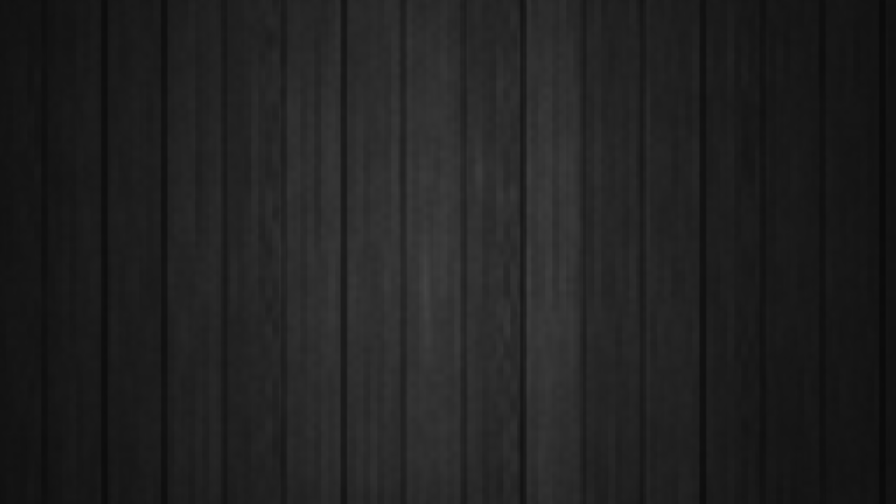
Give the GLSL for this texture, as a Shadertoy shader.

```glsl
// Dark vertical wood planks with coarse grain and a soft central glow.

float hash(vec2 p) {
    return fract(sin(dot(p, vec2(127.1, 311.7))) * 43758.5453);
}

float noise(vec2 p) {
    vec2 i = floor(p), f = fract(p);
    f = f * f * (3.0 - 2.0 * f);
    return mix(mix(hash(i), hash(i + vec2(1, 0)), f.x),
               mix(hash(i + vec2(0, 1)), hash(i + vec2(1, 1)), f.x), f.y);
}

// Narrow columns with softened sides, varying smoothly along their length
float grain(vec2 uv, float columns, float rows) {
    float x = uv.x * columns, cell = floor(x);
    float side = smoothstep(0.8, 1.0, x - cell);
    float a = noise(vec2(cell * 7.0, uv.y * rows));
    float b = noise(vec2((cell + 1.0) * 7.0, uv.y * rows));
    return mix(a, b, side) - 0.5;
}

// Soft elliptical spot
float spot(vec2 uv, vec2 center, vec2 size) {
    vec2 d = (uv - center) / size;
    return exp(-dot(d, d));
}

float plankTone(float plank) {
    float tone = 0.06 * (hash(vec2(plank, 4.0)) - 0.5);
    tone += plank == 7.0 ? 0.08 : 0.0;
    tone -= plank == 6.0 || plank == 8.0 || plank == 2.0 ? 0.07 : 0.0;
    return 1.0 + tone;
}

// Dark line at each plank joint, deepest at every third one
float seams(float x) {
    float k = floor(x + 0.5);
    float depth = mod(k, 3.0) == 1.0 || k == 0.0 ? 0.42 : 0.24;
    float d = abs(x - k);
    return 1.0 - depth * (1.0 - smoothstep(0.035, 0.075, d));
}

void mainImage(out vec4 fragColor, in vec2 fragCoord) {
    vec2 uv = fragCoord / iResolution.xy;
    float plankX = (uv.x - 0.1165) / 0.0668;

    // Glow, brightest at the middle
    vec2 d = uv - vec2(0.49, 0.51);
    float light = 0.062 + 0.148 * exp(-9.0 * d.x * d.x - 1.5 * d.y * d.y);

    // Planks and long streaks
    float wood = plankTone(floor(plankX)) * seams(plankX);
    wood *= 1.0 + 0.16 * grain(uv, 128.0, 1.5)
                + 0.13 * grain(uv + 3.0, 128.0, 9.0);

    // Fine mottling over the grain
    wood *= 1.0 + 0.10 * (noise(uv * vec2(128.0, 72.0)) - 0.5)
                + 0.06 * (noise(uv * vec2(24.0, 14.0)) - 0.5);

    // Rough, knotty bands on every fourth plank
    float band = (fract((uv.x - 0.305) / 0.265 + 0.5) - 0.5) * 0.265;
    float rough = exp(-pow(band / 0.016, 2.0));
    float patches = 0.35 + 0.65 * noise(vec2(floor(uv.x * 4.0), uv.y * 7.0));
    wood *= 1.0 + 0.38 * rough * patches * grain(uv + 9.0, 128.0, 26.0);

    // Pale streaks near the middle
    wood *= 1.0 + 0.20 * spot(uv, vec2(0.477, 0.42), vec2(0.004, 0.12))
                + 0.14 * spot(uv, vec2(0.638, 0.58), vec2(0.006, 0.40))
                + 0.15 * spot(uv, vec2(0.535, 0.66), vec2(0.006, 0.05));

    fragColor = vec4(vec3(light * wood), 1.0);
}
```
